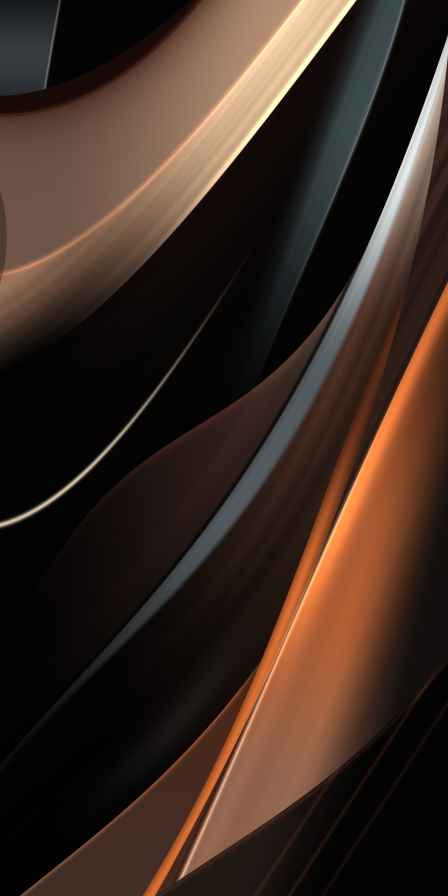
Reproduce this background procedurally as a WebGL 2 fragment shader.

```glsl
#version 300 es
precision highp float;
uniform vec2 u_resolution;
out vec4 fragColor;
vec3 color = vec3(.008, .006, .007);

// Signed distance to a cubic x = f(y) through k at four even steps of y
float edge(vec2 p, float from, float to, vec4 k) {
  float t = (p.y - from) / (to - from);
  float a = dot(k, vec4(-5.5, 9, -4.5, 1));
  float b = 4.5 * dot(k, vec4(2, -5, 4, -1));
  float c = 4.5 * dot(k, vec4(-1, 3, -3, 1));
  float slope = (a + t * (2. * b + 3. * c * t)) / (to - from);
  return (p.x - k.x - t * (a + t * (b + t * c))) / sqrt(1. + slope * slope);
}

float cover(float d) {
  float w = .8 / u_resolution.x;
  return smoothstep(-w, w, d);
}

float ramp(float a, float b, float x) { return smoothstep(a, b, x); }
float glow(float d, float width) { return exp(-d * d / (width * width)); }
float hash(float n) { return fract(sin(n * 91.7) * 4375.5); }
void paint(vec3 c, float mask) { color = mix(color, c, mask); }

// Soft layered bands that run along a ribbon
float streaks(float d) {
  float sum = 0., amp = .5;
  for (int i = 0; i < 3; i++) {
    sum += amp * mix(hash(floor(d)), hash(floor(d) + 1.), ramp(0., 1., fract(d)));
    d = d * 2.3 + 7.;
    amp *= .5;
  }
  return sum;
}

void main() {
  vec2 p = gl_FragCoord.xy / u_resolution * vec2(1, 2), q = p.yx;

  // Dark folds under the cream band
  float creamLow = edge(q, 0., .8, vec4(1.161, 1.357, 1.656, 2.005));
  color += vec3(.09, .045, .035) * exp(-abs(creamLow) * 7.) * ramp(0., .45, p.x)
    * (.5 + streaks(creamLow * 22.));

  // Slate beam
  float beamLeft = edge(p, 1.115, 2., vec4(.5, .607, .711, .82));
  float beamRight = edge(p, 1.115, 2., vec4(.56, .682, .805, .904));
  float light = ramp(1.05, 1.75, p.y);
  vec3 slate = mix(vec3(.02, .022, .025), vec3(.23, .28, .29), light);
  paint(slate * (.75 + .5 * streaks(beamLeft * 30.)), ramp(-.03, .05, beamLeft) * cover(-beamRight));
  color += .16 * glow(beamRight, .004) * light;

  // Thin bright thread
  float thread = edge(q, 0., .56, vec4(.828, .943, 1.161, 1.44));
  color += vec3(.85, .77, .66) * glow(thread, mix(.006, .003, p.x * 2.)) * ramp(.6, .15, p.x);

  // Cream band with a bright lower fold
  float creamTop = edge(q, 0., .45, vec4(1.74, 1.766, 1.85, 2));
  float fold = edge(q, 0., .664, vec4(1.388, 1.5, 1.714, 1.987));
  vec3 upper = mix(vec3(.43, .33, .28), vec3(.72, .57, .46), ramp(.1, .65, p.x));
  upper = mix(upper, vec3(.24, .13, .09), .75 * exp(min(creamTop, 0.) * 22.));
  vec3 lower = mix(vec3(.57, .42, .33), vec3(1, .85, .68), ramp(.15, .7, p.x));
  lower *= mix(ramp(-.02, .2, creamLow), 1., ramp(.05, .5, p.x) * .85);
  lower *= .8 + .45 * streaks(creamLow * 28.);
  vec3 cream = mix(lower, upper, cover(fold)) + vec3(.22, .12, .06) * glow(fold, .006);
  cream += vec3(.5, .42, .3) * glow(creamLow - .006, .008) * ramp(.3, .6, p.x);
  cream *= 1. - .3 * cover(.065 - length((p - vec2(-.05, 1.47)) * vec2(1, .4)));
  paint(cream, cover(creamLow) * cover(-creamTop));

  // Top corner with its brown rim
  float corner = edge(q, 0., .45, vec4(1.786, 1.818, 1.9, 2.02));
  paint(vec3(.09, .04, .025) + vec3(.2, .1, .06) * glow(creamTop, .006), cover(creamTop));
  float pane = p.x - .1 - .17 * (p.y - 1.8);
  vec3 glass = vec3(.2, .22, .24) * cover(-pane) * glow(p.y - 1.87, .13);
  paint(glass + .012 + .25 * glow(pane, .003), cover(corner));

  // Broad brown sheet
  float sheet = edge(q, 0., 1., vec4(.516, .979, 1.224, 1.922));
  float silverTop = edge(q, 0., 1., vec4(.294, .664, 1.141, 1.922));
  float silverLow = edge(q, 0., 1., vec4(.276, .62, 1.047, 1.87));
  vec3 brown = mix(vec3(.012, .006, .006), vec3(.23, .15, .125), ramp(.02, .7, p.x));
  brown = mix(brown, vec3(.55, .54, .52), light) * (.8 + .4 * streaks(silverTop * 14.));
  brown += vec3(.1, .035, .015) * glow(sheet, .012) * ramp(0., .4, p.x);
  paint(brown, cover(-sheet));

  // Silver ribbon and the folds below it
  float crease = edge(q, 0., 1., vec4(.177, .464, .893, 1.714));
  vec3 folds = mix(vec3(.012, .007, .007), vec3(.27, .17, .125), ramp(.2, .95, p.x));
  folds = mix(folds, vec3(.6, .53, .47), ramp(1.25, 1.8, p.y));
  folds *= mix(.6 + .4 * exp(min(crease, 0.) * 8.), 1.15, cover(crease));
  paint(folds * (.65 + .75 * streaks(crease * 20.)), cover(-silverLow));
  vec3 silver = mix(vec3(.07, .06, .055), vec3(.34, .37, .39), ramp(.3, .9, p.y));
  silver = mix(silver, vec3(.93, .95, .95), ramp(1.15, 1.65, p.y));
  silver *= .85 + .3 * streaks(silverTop * 60.);
  paint(silver, cover(-silverTop) * ramp(-.008, .008, silverLow));
  color *= 1. - .7 * glow(silverTop - .004, .005) * cover(-sheet);

  // Dusky band at the lower left
  float dusk = edge(q, 0., .52, vec4(-.036, .104, .255, .443));
  vec3 dusky = mix(vec3(.25, .18, .155), vec3(.3, .15, .09), ramp(0., .5, p.y));
  color += .06 * glow(dusk - .06, .035) * ramp(.1, .4, p.x) * ramp(.6, .4, p.x);
  paint(dusky + vec3(.3, .16, .08) * glow(dusk, .006), cover(-dusk) * ramp(.6, .42, p.y));

  // Copper cord and the shadow beside it
  float cordLeft = edge(p, 0., 1.2, vec4(.318, .529, .69, .841));
  float cordRight = edge(p, 0., 1.2, vec4(.346, .555, .729, .865));
  float panel = edge(p, 0., 1.2, vec4(.385, .5625, .737, .918));
  vec3 shadow = mix(vec3(.3, .17, .12), vec3(.2, .13, .105), ramp(.1, .7, p.y));
  paint(shadow * (.6 + .8 * streaks(panel * 55.)), cover(cordRight));
  vec3 cord = mix(vec3(.75, .38, .17), vec3(.3, .14, .08), ramp(.65, 1.15, p.y));
  cord *= .65 + .5 * glow(cordLeft - .016, .014);
  paint(cord, cover(cordLeft) * cover(-cordRight));

  // Copper panel, fading into the right side
  vec3 copper = mix(vec3(.53, .37, .29), vec3(.66, .35, .19), ramp(.2, .65, p.y));
  copper = mix(copper, vec3(.4, .2, .11), ramp(.8, 1.3, p.y));
  copper *= .82 + .4 * streaks(panel * 13. + 3.);
  copper = mix(copper, vec3(.075, .06, .055), ramp(-.13, .06, p.x - .735 - .255 * p.y));
  copper += vec3(.45, .24, .1) * glow(panel - .012, .02) * ramp(.4, .9, p.y);
  paint(copper, cover(panel));
  color += vec3(.4, .34, .28) * glow(panel, .005) * ramp(1.2, .7, p.y);

  // Black lower corner with faint slanted lines
  float base = edge(q, .39, 1., vec4(.029, .164, .32, .536));
  vec3 ground = .01 + vec3(.12, .08, .065) * ramp(.72, .52, p.x - .4 * p.y);
  for (float i = 0.; i < 3.; i++)
    ground += vec3(.13, .055, .03) * glow(p.x - .57 - .075 * i - .65 * p.y, .005) * hash(i + 2.);
  paint(ground + vec3(.1, .05, .03) * glow(base + .005, .005), cover(-base));
  fragColor = vec4(clamp(color, 0., 1.), 1);
}
```
